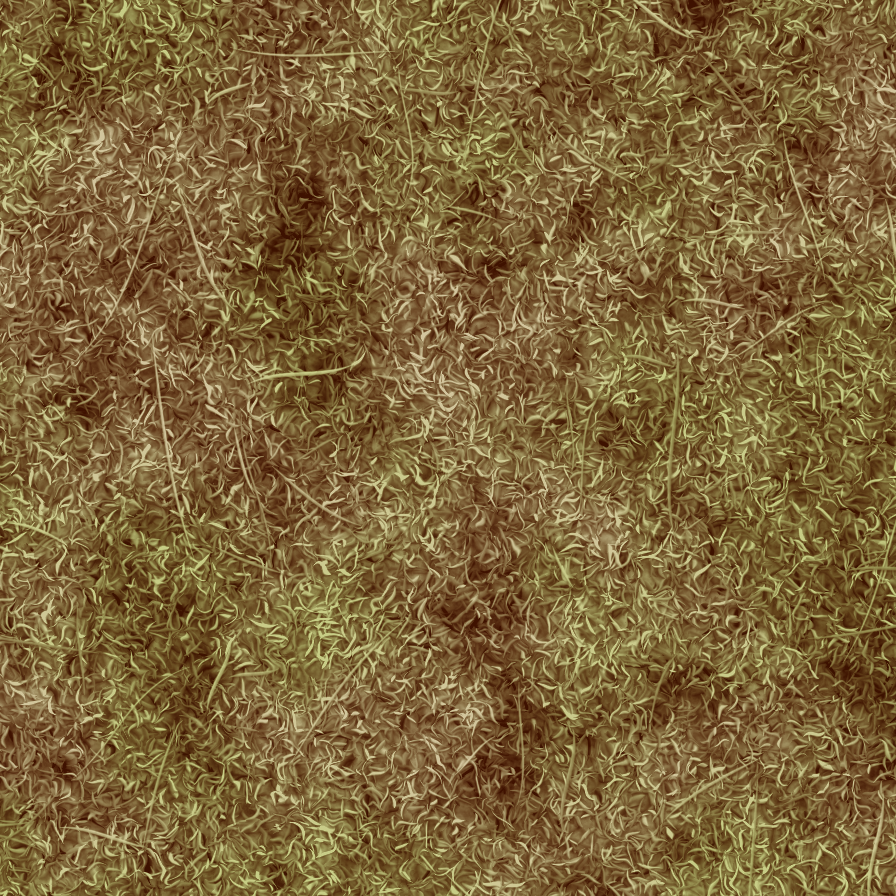
Give the GLSL for this texture, as a three.js fragment shader.

```glsl
// Matted dry grass: short ragged blades and a few long stalks over dark, mossy soil.
varying vec2 vUv;

// Tone palette, from deep shade to bleached straw
const vec3 SOIL = vec3(0.31, 0.15, 0.05);
const vec3 UMBER = vec3(0.40, 0.26, 0.12);
const vec3 THATCH = vec3(0.47, 0.36, 0.20);
const vec3 HAY = vec3(0.55, 0.47, 0.29);
const vec3 STRAW = vec3(0.63, 0.58, 0.39);
const vec3 BLEACHED = vec3(0.75, 0.72, 0.53);

// Tints that multiply the palette
const vec3 RUSSET_TINT = vec3(1.02, 0.98, 1.03);
const vec3 MOSS_TINT = vec3(0.965, 1.02, 0.87);

const int BLADE_LAYERS = 10;
const float BLADE_CELLS = 36.0;     // cells across the canvas in the lowest layer
const float CELLS_STEP = 2.2;       // extra cells with each higher layer
const float BLADE_WIDTH = 0.072;    // half width, in cells
const float BLADE_BEND = 0.75;
const float STALK_CELLS = 5.5;
const float STALK_WIDTH = 0.0085;
const float STALK_BEND = 0.3;
const float EDGE_SOFTNESS = 0.0011; // in canvas units
const float SHADOW_DEPTH = 0.3;
const float RAGGEDNESS = 0.008;     // how far blades are bent out of shape
const float TONE_MIDDLE = 0.40;
const float TONE_GAIN = 1.28;

vec4 hash4(vec2 p) {
  vec4 q = fract(p.xyxy * vec4(0.1031, 0.1030, 0.0973, 0.1099));
  q += dot(q, q.wzxy + 33.33);
  return fract((q.xxyz + q.yzzw) * q.zywx);
}

float noise(vec2 p) {
  vec2 cell = floor(p);
  vec2 f = fract(p);
  f = f * f * (3.0 - 2.0 * f);
  float low = mix(hash4(cell).x, hash4(cell + vec2(1.0, 0.0)).x, f.x);
  float high = mix(hash4(cell + vec2(0.0, 1.0)).x, hash4(cell + 1.0).x, f.x);
  return mix(low, high, f.y);
}

float fbm(vec2 p) {
  float sum = 0.0;
  float weight = 0.533;
  for (int i = 0; i < 4; i++) {
    sum += weight * noise(p);
    p = mat2(1.6, 1.2, -1.2, 1.6) * p + 17.3;
    weight *= 0.5;
  }
  return sum;
}

// Lays one jittered blade per cell over the tone, each with a shadow along its lower side.
float layBlades(float tone, vec2 uv, float cells, float width, float bend, float light,
                float contrast, float lean, float share, float seed) {
  vec2 p = uv * cells + hash4(vec2(seed, seed + 5.0)).xy * 9.0;
  float soft = EDGE_SOFTNESS * cells;
  for (int y = -1; y <= 1; y++) {
    for (int x = -1; x <= 1; x++) {
      vec2 cell = floor(p) + vec2(float(x), float(y));
      vec4 place = hash4(cell + seed * 37.0 + 100.0);
      vec4 look = hash4(cell + seed * 53.0 + 300.0);
      float angle = 1.57 + lean + (place.z - 0.5) * 2.8;
      vec2 along = vec2(cos(angle), sin(angle));
      vec2 d = p - cell - place.xy;
      vec2 q = vec2(dot(d, along), dot(d, vec2(-along.y, along.x)));

      // Bend the axis and round off the tips
      float halfLength = mix(0.28, 0.9, place.w * place.w);
      float reach = q.x / halfLength;
      float curve = (look.y - 0.5) * reach + (look.z - 0.5) * (reach * reach - 0.6);
      q.y -= bend * halfLength * curve * reach;
      float taper = 1.0 - reach * reach * abs(reach);
      float halfWidth = width * mix(0.6, 1.4, look.z) * taper;
      float exists = step(look.w, share) * step(abs(reach), 1.0);

      float side = along.x < 0.0 ? -1.0 : 1.0;
      float shadowGap = abs(q.y + side * width) - halfWidth;
      float shadow = smoothstep(width + soft, -soft, shadowGap);
      float body = smoothstep(soft, -soft, abs(q.y) - halfWidth);
      float shine = 0.12 * clamp(side * q.y / width, -1.0, 1.0);
      float bladeTone = light + (look.x - 0.5) * contrast + shine;
      tone *= 1.0 - SHADOW_DEPTH * shadow * exists;
      tone = mix(tone, bladeTone, 0.92 * body * exists);
    }
  }
  return tone;
}

vec3 palette(float tone) {
  float t = clamp(tone, -0.15, 1.1) * 5.0;
  vec3 color = mix(SOIL, UMBER, min(t, 1.0));
  color = mix(color, THATCH, clamp(t - 1.0, 0.0, 1.0));
  color = mix(color, HAY, clamp(t - 2.0, 0.0, 1.0));
  color = mix(color, STRAW, clamp(t - 3.0, 0.0, 1.0));
  return mix(color, BLEACHED, max(t - 4.0, 0.0));
}

void main() {
  // Patches of light, tufts, hollows, moss and growth direction
  float patches = (fbm(vUv * 6.0 + 3.0) - 0.5) * 0.3;
  float tufts = (fbm(vUv * 19.0 + 57.0) - 0.5) * 0.5;
  float hollow = smoothstep(0.6, 0.8, fbm(vUv * 9.0 + 41.0));
  float moss = smoothstep(0.3, 0.72, fbm(vUv * 6.0 + 71.0));
  float lean = (noise(vUv * 11.0 + 23.0) - 0.5) * 2.4;
  float shade = patches + tufts - 0.28 * hollow;
  vec2 warp = vec2(noise(vUv * 70.0 + 5.0), noise(vUv * 70.0 + 87.0)) - 0.5;
  vec2 ragged = vUv + RAGGEDNESS * warp;

  // Soil, then blades from the shaded lowest layer to the bleached top one
  float tone = 0.38 + shade + (fbm(vUv * 75.0) - 0.5) * 0.8;
  for (int i = 0; i < BLADE_LAYERS; i++) {
    float layer = float(i);
    float light = mix(0.24, 0.76, layer / float(BLADE_LAYERS - 1)) + shade;
    tone = layBlades(tone, ragged, BLADE_CELLS + CELLS_STEP * layer, BLADE_WIDTH, BLADE_BEND,
                     light, 0.76, lean, 0.95, layer + 1.0);
  }

  // Sparse long stalks, then shorter stems
  tone = layBlades(tone, vUv, STALK_CELLS, STALK_WIDTH, STALK_BEND, 0.74, 0.3, 0.2, 0.4, 21.0);
  tone = layBlades(tone, vUv, STALK_CELLS * 2.0, STALK_WIDTH * 2.0, STALK_BEND,
                   0.75, 0.3, 1.0, 0.3, 22.0);

  tone += (fbm(vUv * 130.0 + 9.0) - 0.5) * 0.22;
  tone = 0.47 + (tone - TONE_MIDDLE) * TONE_GAIN;
  gl_FragColor = vec4(palette(tone) * mix(RUSSET_TINT, MOSS_TINT, moss), 1.0);
}
```
